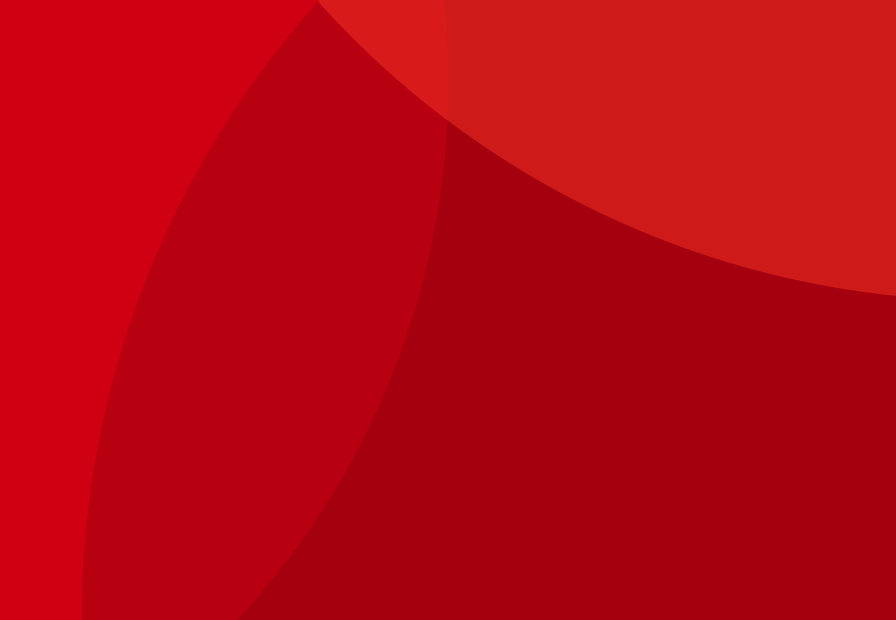
Write a Shadertoy shader that draws this background.

```glsl
// Flat red backdrop of large overlapping discs with a translucent warm disc at the upper right.

// Discs as (centre x, centre y, radius), in units of the canvas height
const vec3 SHADE_DISC = vec3(1.6177, 0.0038, 1.4859);
const vec3 LENS_DISC  = vec3(-0.5537, 0.8682, 1.2768);
const vec3 WARM_DISC  = vec3(1.5913, 1.9623, 1.4469);

const vec3 BRIGHT_RED = vec3(0.816, 0.000, 0.075);
const vec3 LENS_RED   = vec3(0.716, 0.000, 0.062);
const vec3 DEEP_RED   = vec3(0.647, 0.000, 0.050);
const vec3 WARM_TINT  = vec3(0.976, 0.200, 0.153);
const float WARM_OPACITY = 0.5;

// Antialiased coverage of a disc: 1 inside, 0 outside
float discMask(vec2 p, vec3 disc, float pixel) {
    float dist = length(p - disc.xy) - disc.z;
    return clamp(0.5 - dist / pixel, 0.0, 1.0);
}

void mainImage(out vec4 fragColor, in vec2 fragCoord) {
    vec2 p = fragCoord / iResolution.y;
    float pixel = 1.0 / iResolution.y;

    // Dark disc, lighter where the left disc crosses it
    vec3 shade = mix(DEEP_RED, LENS_RED, discMask(p, LENS_DISC, pixel));
    vec3 color = mix(BRIGHT_RED, shade, discMask(p, SHADE_DISC, pixel));

    // Translucent disc, kept inside the dark one
    float warm = discMask(p, WARM_DISC, pixel) * discMask(p, SHADE_DISC, pixel);
    color = mix(color, WARM_TINT, WARM_OPACITY * warm);

    fragColor = vec4(color, 1.0);
}
```
